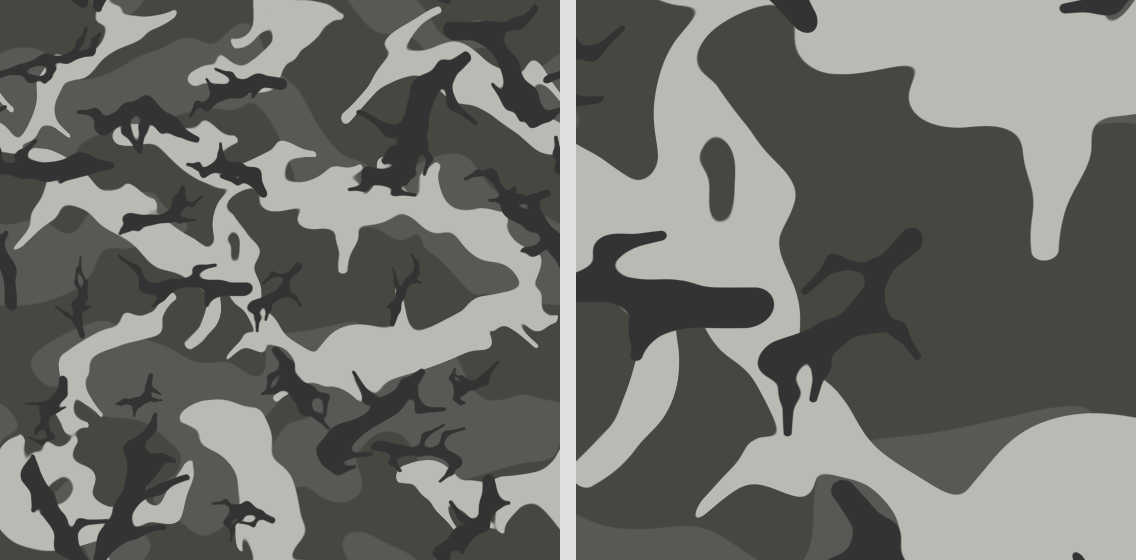
Left: the whole. Right: its middle third, enlarged.
Reproduce this pattern procedurally as a WebGL 2 fragment shader.

```glsl
#version 300 es
precision highp float;
// Seamless grey woodland camouflage: banded ground, pale lobed patches, dark twigs.

uniform vec2 u_resolution;
out vec4 fragColor;

const float TAU = 6.2831853;
const int JOINTS = 4;

const vec3 OLIVE = vec3(0.28, 0.28, 0.26);
const vec3 GREY  = vec3(0.34, 0.35, 0.33);
const vec3 PALE  = vec3(0.73, 0.73, 0.71);
const vec3 DARK  = vec3(0.20, 0.20, 0.20);

// Proportions of a branching patch, in canvas units and radians.
struct Growth {
    float trunk;   // trunk length
    float girth;   // trunk radius
    float twig;    // twig length
    float blend;   // softness of the forks
    float lean;    // spread of headings around the horizontal
    float bend;    // largest turn between joints
};

vec3 hash3(vec3 v) {
    vec3 mixed = vec3(dot(v, vec3(127.1, 311.7, 74.7)),
                      dot(v, vec3(269.5, 183.3, 246.1)),
                      dot(v, vec3(113.5, 271.9, 124.6)));
    return fract(sin(mixed) * 43758.545);
}

vec2 direction(float angle) {
    return vec2(cos(angle), sin(angle));
}

float smoothMin(float a, float b, float k) {
    float h = max(k - abs(a - b), 0.0) / k;
    return min(a, b) - 0.25 * k * h * h;
}

// Layered sines with whole frequencies, so the bending wraps.
vec2 warp(vec2 p, float amount, float phase) {
    for (float f = 2.0; f < 10.0; f += 3.0) {
        vec2 wave = f * p.yx + vec2(2.0, -1.0) * p + phase * vec2(f, f + 1.3);
        p += amount / f * sin(TAU * wave);
    }
    return p;
}

// Sum of random plane waves, denser vertically to give flat bands.
float bands(vec2 p, float seed) {
    float sum = 0.0;
    for (int i = 0; i < 12; i++) {
        vec3 r = hash3(vec3(float(i), seed, 3.0));
        vec2 k = vec2(floor(r.x * 5.0) - 2.0, 1.0 + floor(r.y * 6.0));
        sum += sin(TAU * (dot(k, p) + r.z)) / (1.0 + 0.25 * length(k));
    }
    return sum;
}

float taperedLimb(vec2 p, vec2 a, vec2 b, float radiusA, float radiusB) {
    vec2 ab = b - a;
    float t = clamp(dot(p - a, ab) / dot(ab, ab), 0.0, 1.0);
    return length(p - a - ab * t) - mix(radiusA, radiusB, t);
}

// A bent trunk with one hooked twig at each joint.
float branch(vec2 p, vec3 id, Growth g) {
    vec3 start = hash3(id + 0.37);
    float heading = (start.x - 0.5) * g.lean + 0.5 * TAU * step(0.5, start.y);
    vec2 joint = -0.5 * g.trunk * direction(heading);
    float radius = g.girth * mix(0.3, 0.9, start.z);
    float d = 1.0;
    for (int i = 0; i < JOINTS; i++) {
        vec3 r = hash3(id + vec3(0.0, 0.0, float(i) + 1.6));
        vec3 q = hash3(id + vec3(0.0, 0.0, float(i) + 7.2));
        heading += (2.0 * r.x - 1.0) * g.bend;
        vec2 next = joint + direction(heading) * g.trunk / float(JOINTS);
        float nextRadius = g.girth * mix(0.4, 1.2, r.y);
        d = smoothMin(d, taperedLimb(p, joint, next, radius, nextRadius), g.blend);

        float side = r.z < 0.5 ? -1.0 : 1.0;
        float fork = heading + side * mix(0.6, 1.6, q.x);
        float reach = 0.5 * g.twig * mix(0.5, 1.5, q.y);
        vec2 elbow = next + reach * direction(fork);
        vec2 tip = elbow + reach * direction(fork + 2.4 * (q.z - 0.5));
        float elbowRadius = 0.35 * g.girth;
        d = smoothMin(d, taperedLimb(p, next, elbow, 0.6 * nextRadius, elbowRadius), g.blend);
        d = smoothMin(d, taperedLimb(p, elbow, tip, elbowRadius, 0.22 * g.girth), g.blend);
        joint = next;
        radius = nextRadius;
    }
    return d;
}

// One jittered branch per cell of a wrapping grid.
float scatter(vec2 p, vec2 grid, float seed, vec2 sizes, Growth g) {
    vec2 home = floor(p * grid);
    float d = 1.0;
    for (int y = -1; y <= 1; y++) {
        for (int x = -1; x <= 1; x++) {
            vec2 cell = home + vec2(x, y);
            vec3 id = vec3(mod(cell, grid), seed);
            vec3 r = hash3(id);
            vec2 centre = (cell + 0.5 + 0.5 * (r.xy - 0.5)) / grid;
            float size = mix(sizes.x, sizes.y, r.z);
            d = smoothMin(d, size * branch((p - centre) / size, id, g), 0.5 * g.blend);
        }
    }
    return d;
}

float cover(float d, float softness) {
    return 1.0 - smoothstep(-softness, softness, d);
}

void main() {
    vec2 uv = gl_FragCoord.xy / u_resolution;
    float edge = 0.8 / min(u_resolution.x, u_resolution.y);
    Growth lobes = Growth(0.34, 0.026, 0.10, 0.030, 1.3, 0.6);
    Growth twigs = Growth(0.17, 0.0145, 0.055, 0.012, TAU, 0.7);

    float ground = bands(warp(uv, 0.07, 0.21), 5.0) + 0.17;
    float pale = scatter(warp(uv, 0.045, 0.63), vec2(3.0, 4.0), 11.0, vec2(0.75, 1.25), lobes);
    float dark = scatter(warp(uv, 0.03, 0.38), vec2(5.0), 29.0, vec2(0.55, 1.4), twigs);

    vec3 color = mix(GREY, OLIVE, cover(-ground, max(fwidth(ground), 0.001)));
    color = mix(color, PALE, cover(pale, edge));
    color = mix(color, DARK, cover(dark, edge));
    fragColor = vec4(color, 1.0);
}
```
